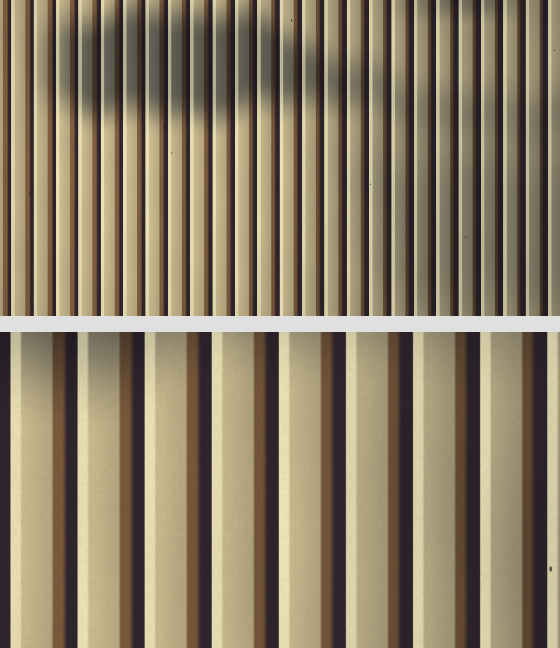
Top: the whole. Bottom: its middle third, enlarged.
Give the GLSL for this texture, as a WebGL 1 fragment shader.

```glsl
precision highp float;
// Vertical ribbed metal cladding in warm cream, crossed by soft tree shadows.
// One rib profile (bright edge, flat face, brown side, dark groove) repeats
// across; shadows are blurred bands, wear is layered sines and cellular specks.

uniform vec2 u_resolution;

#define RIBS 25.04        // repeats across the canvas
#define RIB_START 0.49    // offset of the first bright edge, in ribs
#define EDGE_END 0.17     // right side of the bright edge
#define FACE_END 0.64     // right side of the flat face
#define GROOVE_LEFT 0.86  // start of the dark groove at the left of the canvas
#define GROOVE_RIGHT 0.76 // start of the dark groove at the right
#define SOFTNESS 0.025    // blur of the profile edges, in ribs
#define RIB_VARIATION 0.05
#define GRAIN 0.025
#define SPECK_CHANCE 0.05

const vec3 EDGE_COLOR = vec3(0.89, 0.85, 0.68);
const vec3 FACE_COLOR = vec3(0.75, 0.69, 0.53);
const vec3 SIDE_COLOR = vec3(0.48, 0.35, 0.23);
const vec3 GROOVE_COLOR = vec3(0.18, 0.14, 0.17);
const vec3 SHADOW_TINT = vec3(0.47, 0.50, 0.58);

float hash(vec2 p) {
    return fract(sin(dot(p, vec2(127.1, 311.7))) * 43758.5453);
}

// 1 inside the half width, fading to 0 over the blur on both sides
float band(float d, float halfWidth, float blur) {
    return 1.0 - smoothstep(halfWidth - blur, halfWidth + blur, abs(d));
}

// Soft shadow amount over the wall
float shadow(vec2 uv) {
    float wobble = 0.012 * sin(uv.x * 31.0) + 0.008 * sin(uv.x * 57.0 + 1.0);

    // upper bough: thick at the left, thinning and falling to the right
    float boughY = 0.80 - 0.16 * smoothstep(0.45, 0.85, uv.x) + wobble;
    float thickness = mix(0.16, 0.07, smoothstep(0.38, 0.62, uv.x))
                    - 0.04 * smoothstep(0.25, 0.05, uv.x);
    float bough = band(uv.y - boughY, thickness, 0.075);
    bough *= smoothstep(0.02, 0.17, uv.x) * mix(1.0, 0.45, smoothstep(0.45, 0.8, uv.x));

    // broad foliage low on the right, and a small patch at the top right
    float foliage = smoothstep(0.56, 0.74, uv.x + 0.1 * (uv.y - 0.4))
                  * band(uv.y - 0.28 - wobble, 0.26, 0.16);
    float patchTop = band(uv.x - 0.83, 0.09, 0.07) * smoothstep(0.91, 1.0, uv.y);

    // the right half receives less light overall
    float dim = 0.32 * smoothstep(0.35, 0.75, uv.x);
    return 1.0 - (1.0 - 0.95 * bough) * (1.0 - 0.5 * foliage)
               * (1.0 - 0.65 * patchTop) * (1.0 - dim);
}

// Sparse small dark chips, one candidate per cell
float specks(vec2 p) {
    vec2 cell = floor(p * 9.0);
    vec2 jitter = vec2(hash(cell + 3.1), hash(cell + 7.7)) * 0.8 + 0.1;
    vec2 d = (fract(p * 9.0) - jitter) * vec2(1.5, 0.8);
    float radius = mix(0.012, 0.026, hash(cell + 5.3));
    return step(hash(cell), SPECK_CHANCE) * (1.0 - smoothstep(radius * 0.5, radius * 1.5, length(d)));
}

void main() {
    vec2 uv = gl_FragCoord.xy / u_resolution;
    vec2 p = vec2(uv.x * 16.0 / 9.0, uv.y);

    // position within the rib
    float ribs = uv.x * RIBS - RIB_START;
    float rib = floor(ribs);
    float t = ribs - rib;
    float blur = max(SOFTNESS, 0.6 * RIBS / u_resolution.x);

    // coverage of each part of the profile
    float grooveStart = mix(GROOVE_LEFT, GROOVE_RIGHT, uv.x);
    float face = smoothstep(EDGE_END - blur, EDGE_END + blur, t);
    float side = smoothstep(FACE_END - blur, FACE_END + blur, t);
    float groove = smoothstep(grooveStart - 2.0 * blur, grooveStart + 2.0 * blur, t);
    float bright = smoothstep(0.0, blur, t) * (1.0 - face);
    groove = max(groove, 1.0 - smoothstep(0.0, blur, t));

    // flat colours with a gentle gradient over the face
    vec3 faceColor = FACE_COLOR * (1.03 - 0.10 * smoothstep(EDGE_END, FACE_END, t));
    vec3 sideColor = SIDE_COLOR * mix(1.05, 0.85, uv.x);
    vec3 color = mix(EDGE_COLOR, faceColor, face);
    color = mix(color, sideColor, side);
    color = mix(color, GROOVE_COLOR, groove);

    // the bright edge catches light even in shade
    float shade = shadow(uv) * mix(1.0, 0.42, bright) * mix(1.0, 0.6, groove);
    color *= mix(vec3(1.0), SHADOW_TINT, shade);

    // wear: rib tone, faint streaks, fine grain and chips
    float streaks = sin(p.y * 23.0 + rib * 2.4) * sin(p.y * 7.0 + rib * 5.1);
    float grain = hash(floor(p * 288.0)) - 0.5;
    color *= 1.0 + RIB_VARIATION * (hash(vec2(rib, 2.0)) - 0.5) + 0.012 * streaks + GRAIN * grain;
    color *= 1.0 - 0.6 * specks(p);

    // slight falloff towards the corners
    vec2 q = uv - 0.5;
    color *= 1.03 - 0.16 * dot(q, q);
    gl_FragColor = vec4(color, 1.0);
}
```
